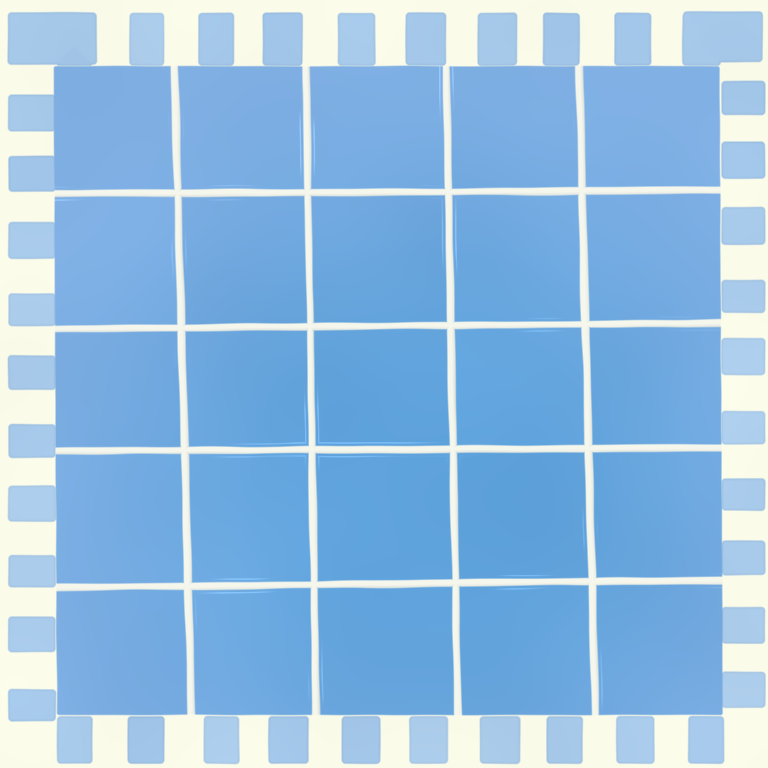
Reproduce this pattern procedurally as a three.js fragment shader.

```glsl
// Hand-painted blue tile grid, five by five, inside a cream border of small pale tiles.
varying vec2 vUv;

const vec3 CREAM = vec3(0.985, 0.985, 0.915);
const vec3 GROUT = vec3(0.965, 0.967, 0.925);
const vec3 GROUT_SHADE = vec3(0.84, 0.87, 0.86);
const vec3 BLUE_DEEP = vec3(0.37, 0.635, 0.86);
const vec3 BLUE_PALE = vec3(0.50, 0.685, 0.89);
const vec3 BORDER_BLUE = vec3(0.655, 0.79, 0.92);

const vec2 FIELD_CENTER = vec2(0.5055, 0.4915);
const vec2 FIELD_HALF = vec2(0.4335, 0.4225);
const float FIELD_LEAN = 0.005;
const vec2 GLOW_CENTER = vec2(0.56, 0.36);

// Grout lines at the canvas middle, and their drift across the canvas
const vec4 COLUMNS = vec4(0.238, 0.405, 0.5885, 0.7645);
const vec4 COLUMN_LEAN = vec4(0.026, 0.015, 0.018, 0.025);
const vec4 ROWS = vec4(0.2396, 0.4147, 0.5755, 0.750);
const vec4 ROW_LEAN = vec4(0.011, 0.005, 0.009, 0.005);
const float COLUMN_HALF_WIDTH = 0.0050;
const float ROW_HALF_WIDTH = 0.0046;

const float BORDER_COUNT = 10.0;
const float BORDER_JITTER = 0.005;
const float BORDER_RADIUS = 0.005;
const float WOBBLE = 0.0012;
const float SOFT = 0.0014;

float hash(vec2 p) {
  return fract(sin(dot(p, vec2(127.1, 311.7))) * 43758.5);
}

vec2 gradient(vec2 cell) {
  float angle = 6.2832 * hash(cell);
  return vec2(cos(angle), sin(angle));
}

float gradientNoise(vec2 p) {
  vec2 i = floor(p), f = fract(p);
  vec2 u = f * f * f * (f * (f * 6.0 - 15.0) + 10.0);
  vec2 e = vec2(1.0, 0.0);
  float low = mix(dot(gradient(i), f), dot(gradient(i + e.xy), f - e.xy), u.x);
  float high = mix(dot(gradient(i + e.yx), f - e.yx), dot(gradient(i + e.xx), f - e.xx), u.x);
  return mix(low, high, u.y);
}

float roundBox(vec2 p, vec2 halfSize, float radius) {
  vec2 q = abs(p) - halfSize + radius;
  return length(max(q, 0.0)) + min(max(q.x, q.y), 0.0) - radius;
}

float inside(float d) {
  return 1.0 - smoothstep(-SOFT, SOFT, d);
}

// Signed offset to the nearest of four lines
float nearestOffset(vec4 offsets) {
  vec2 a = abs(offsets.x) < abs(offsets.y) ? offsets.xz : offsets.yz;
  float b = abs(offsets.z) < abs(offsets.w) ? offsets.z : offsets.w;
  return abs(a.x) < abs(b) ? a.x : b;
}

// One side of the border: x = distance, y = random value of the nearest tile
vec2 borderRow(vec2 p, vec2 start, vec2 stride, vec2 halfSize, float seed) {
  float i = floor(dot(p - start, stride) / dot(stride, stride) + 0.5);
  i = clamp(i, 0.0, BORDER_COUNT - 1.0);
  vec2 id = vec2(i, seed);
  vec2 along = abs(normalize(stride));
  vec2 center = start + stride * i + along * (hash(id) - 0.5) * 2.0 * BORDER_JITTER;
  vec2 size = halfSize + along * (hash(id + 7.0) - 0.5) * 0.004;
  return vec2(roundBox(p - center, size, BORDER_RADIUS), hash(id + 3.0));
}

vec2 nearer(vec2 a, vec2 b) {
  return a.x < b.x ? a : b;
}

void main() {
  vec2 p = vUv;
  vec2 q = p + WOBBLE * vec2(gradientNoise(p * 14.0), gradientNoise(p * 14.0 + 31.0));
  float wash = gradientNoise(p * 5.0 + 9.0);
  vec3 color = CREAM + 0.012 * wash;

  // Border tiles on four sides, with wide tiles in the upper corners
  vec2 tile = borderRow(q, vec2(0.099, 0.949), vec2(0.0907, 0.0), vec2(0.0245, 0.0345), 1.0);
  tile = nearer(tile, borderRow(q, vec2(0.1016, 0.0365), vec2(0.0911, 0.0), vec2(0.0245, 0.031), 2.0));
  tile = nearer(tile, borderRow(q, vec2(0.0417, 0.857), vec2(0.0, -0.0857), vec2(0.031, 0.0228), 3.0));
  tile = nearer(tile, borderRow(q, vec2(0.968, 0.874), vec2(0.0, -0.0858), vec2(0.0285, 0.0228), 4.0));
  tile = nearer(tile, vec2(roundBox(q - vec2(0.068, 0.95), vec2(0.058, 0.034), BORDER_RADIUS), 0.6));
  tile = nearer(tile, vec2(roundBox(q - vec2(0.941, 0.952), vec2(0.052, 0.033), BORDER_RADIUS), 0.5));
  vec3 borderColor = BORDER_BLUE + (tile.y - 0.5) * vec3(0.05, 0.03, 0.01) + 0.03 * wash;
  borderColor -= 0.035 * smoothstep(-0.004, 0.0, tile.x);
  color = mix(color, borderColor, inside(tile.x));

  // Blue field: deep near the glow center, paler outward, with a slight tint per cell
  vec4 columns = q.x - COLUMNS - COLUMN_LEAN * (0.5 - q.y);
  vec4 rows = q.y - ROWS - ROW_LEAN * (q.x - 0.5);
  vec2 cell = vec2(dot(step(0.0, columns), vec4(1.0)), dot(step(0.0, rows), vec4(1.0)));
  float fade = smoothstep(0.08, 0.64, length(p - GLOW_CENTER));
  vec3 blue = mix(BLUE_DEEP, BLUE_PALE, fade);
  blue += (hash(cell + 17.0) - 0.5) * 0.02 + 0.02 * wash;

  // Grout with uneven width, shaded along one side
  float columnOffset = nearestOffset(columns);
  float rowOffset = nearestOffset(rows);
  float columnEdge = abs(columnOffset) - COLUMN_HALF_WIDTH - 0.0015 * gradientNoise(p * 9.0);
  float rowEdge = abs(rowOffset) - ROW_HALF_WIDTH - 0.0015 * gradientNoise(p * 9.0 + 50.0);
  float edge = min(columnEdge, rowEdge);
  float side = columnEdge < rowEdge ? columnOffset : -rowOffset;
  float shade = smoothstep(0.0, 0.005, side) * (0.55 + 0.6 * gradientNoise(p * 7.0 + 20.0));
  vec3 grout = mix(GROUT, GROUT_SHADE, clamp(shade, 0.0, 1.0));

  // Broken pale hairlines beside the grout
  float hairline = 1.0 - smoothstep(0.0004, 0.0016, abs(edge - 0.004));
  blue += 0.10 * hairline * smoothstep(0.12, 0.4, gradientNoise(p * 8.0 + 70.0));
  vec3 field = mix(blue, grout, inside(edge));

  vec2 fieldPoint = q - FIELD_CENTER - vec2(FIELD_LEAN * (0.5 - q.y), 0.0);
  color = mix(color, field, inside(roundBox(fieldPoint, FIELD_HALF, 0.003)));
  gl_FragColor = vec4(clamp(color, 0.0, 1.0), 1.0);
}
```
